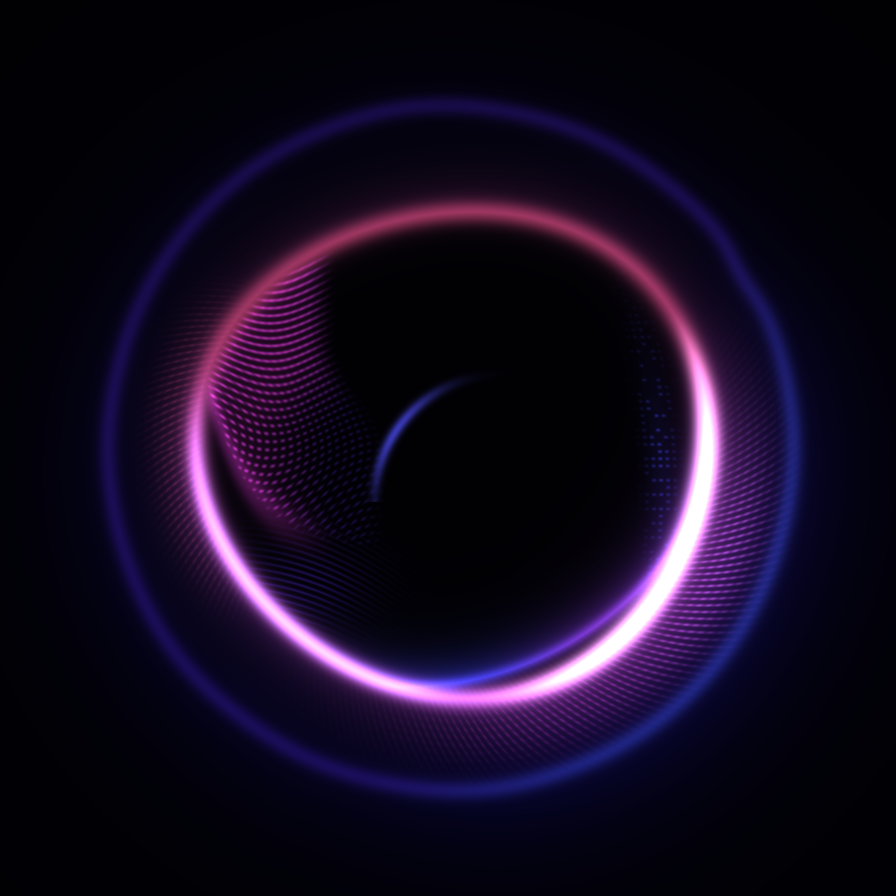
Reproduce this background procedurally as a WebGL 2 fragment shader.

```glsl
#version 300 es
precision highp float;

uniform vec2 u_resolution;
out vec4 fragColor;

// Layout, in canvas units
const vec2 RING_CENTER = vec2(0.509, 0.497);
const vec2 RING_RADII = vec2(0.285, 0.271);
const float RING_BEND = 0.007;
const vec2 SHELL_CENTER = vec2(0.503, 0.500);
const float SHELL_RADIUS = 0.382;
const vec2 CRESCENT_CENTER = vec2(0.452, 0.600);
const float CRESCENT_RADIUS = 0.367;
const vec2 WISP_CENTER = vec2(0.560, 0.440);
const float WISP_RADIUS = 0.142;
const float DOT_PITCH = 0.0088;
const float TAU = 6.2831853;

// Palette
const vec3 NIGHT = vec3(0.003, 0.001, 0.012);
const vec3 NAVY = vec3(0.012, 0.012, 0.115);
const vec3 INDIGO = vec3(0.10, 0.045, 0.27);
const vec3 STEEL = vec3(0.09, 0.14, 0.36);
const vec3 COPPER = vec3(0.50, 0.17, 0.25);
const vec3 ROSE = vec3(0.66, 0.27, 0.62);
const vec3 MAGENTA = vec3(0.48, 0.12, 0.46);
const vec3 LILAC = vec3(0.55, 0.50, 0.80);
const vec3 HOT = vec3(0.90, 0.78, 0.90);
const vec3 AZURE = vec3(0.20, 0.25, 0.95);

vec2 hash2(vec2 p) {
    p = vec2(dot(p, vec2(127.1, 311.7)), dot(p, vec2(269.5, 183.3)));
    return 2.0 * fract(sin(p) * 43758.55) - 1.0;
}

float gradientNoise(vec2 p) {
    vec2 i = floor(p), f = fract(p);
    vec2 u = f * f * (3.0 - 2.0 * f);
    float a = dot(hash2(i), f);
    float b = dot(hash2(i + vec2(1, 0)), f - vec2(1, 0));
    float c = dot(hash2(i + vec2(0, 1)), f - vec2(0, 1));
    float d = dot(hash2(i + 1.0), f - 1.0);
    return mix(mix(a, b, u.x), mix(c, d, u.x), u.y);
}

float gauss(float x, float width) {
    return exp(-x * x / (width * width));
}

// Exponential falloff with its own reach on each side of zero
float falloff(float d, float inner, float outer) {
    return exp(-abs(d) / (d < 0.0 ? inner : outer));
}

// Soft dots; stretch 1 joins them into continuous rows
float dots(vec2 q, float stretch) {
    vec2 wave = 0.5 + 0.5 * cos(TAU * q);
    return wave.y * wave.y * mix(wave.x, 1.0, stretch);
}

// Signed distance to the bent ellipse of the main ring
float ringDistance(vec2 p) {
    vec2 v = p - RING_CENTER;
    float bend = RING_BEND * cos(3.0 * (atan(v.y, v.x) - TAU / 8.0));
    return (length(v / RING_RADII) - 1.0) * RING_RADII.y - bend;
}

vec3 shell(vec2 p) {
    vec2 v = p - SHELL_CENTER;
    vec2 n = v / max(length(v), 1e-4);
    float d = length(v) - SHELL_RADIUS - 0.004 * gradientNoise(n * 2.5);
    d += 0.006 * gauss(length(n - vec2(0.86, 0.51)), 0.10);
    float lowRight = smoothstep(0.2, 1.0, dot(n, vec2(0.85, -0.53)));
    vec3 glow = NAVY * falloff(d, 0.10, 0.075) * (0.65 + 0.6 * lowRight - 0.3 * n.y);
    return glow + mix(INDIGO, STEEL, lowRight) * gauss(d, 0.011) * 0.8;
}

vec3 mainRing(vec2 n, float d) {
    float hot = smoothstep(0.45, 1.0, dot(n, vec2(0.88, -0.47)));
    float cool = smoothstep(0.45, 1.0, dot(n, vec2(-0.72, -0.69)));
    vec3 tint = mix(COPPER, ROSE, smoothstep(0.55, -0.35, n.y));
    vec3 col = tint * (0.75 * gauss(d, 0.013) + 0.42 * falloff(d, 0.012, 0.024));
    col += (HOT * hot * 1.2 + LILAC * cool) * gauss(d, 0.009 + 0.004 * hot);
    return col + ROSE * hot * 0.4 * falloff(d, 0.008, 0.03);
}

// Blue arc that splits from the ring along the bottom
vec3 crescent(vec2 p, float ringD) {
    float d = length(p - CRESCENT_CENTER) - CRESCENT_RADIUS;
    vec3 tint = mix(AZURE, vec3(0.50, 0.22, 0.85), smoothstep(0.5, 0.68, p.x));
    float inside = smoothstep(0.010, -0.008, ringD);
    return inside * tint * (0.55 * falloff(d, 0.024, 0.006) + 0.35 * gauss(d, 0.007));
}

// Folded sheet of dots at the left
vec3 dotSheet(vec2 p, float ringD) {
    float right = mix(0.365, 0.422, smoothstep(0.62, 0.50, p.y));
    float hem = 0.385 + 0.14 * exp(-(p.x - 0.245) / 0.05);
    float mask = smoothstep(0.0, -0.015, ringD) * smoothstep(right + 0.012, right - 0.025, p.x);
    float upper = smoothstep(0.50, 0.62, p.y);
    vec2 q = p + vec2(0.025 * sin(p.y * 22.0), 0.022 * sin(p.x * 26.0));
    q += 0.012 * gradientNoise(p * 9.0);
    float warmth = smoothstep(0.385, 0.26, p.x - 0.05 * upper);
    vec3 tint = mix(INDIGO * 0.8, MAGENTA, warmth);
    float fabric = dots(q / DOT_PITCH, upper * 0.8) + 0.22 * warmth;
    vec3 col = tint * fabric * smoothstep(hem - 0.006, hem + 0.012, p.y);
    col += MAGENTA * 0.6 * gauss(p.y - hem, 0.022) * warmth;
    // Fanned strands below the hem
    float strands = dots(vec2(0.0, (p.y + 1.8 * (p.x - 0.25) * (p.x - 0.25)) / 0.0075), 1.0);
    float fan = gauss(length((p - vec2(0.34, 0.35)) / vec2(1.5, 1.0)), 0.045);
    return mask * col + INDIGO * strands * fan * smoothstep(0.0, -0.02, ringD);
}

// Thin inner wisp and the speckled strip at the right
vec3 innerDetails(vec2 p) {
    vec2 v = p - WISP_CENTER;
    float along = atan(v.y, v.x) - 2.55;
    vec3 col = vec3(0.22, 0.22, 0.70) * gauss(length(v) - WISP_RADIUS, 0.006) * gauss(along, 0.48);
    float strip = p.x - 0.738 + 0.7 * (p.y - 0.45) * (p.y - 0.45);
    vec2 cell = vec2(strip, p.y) / 0.008;
    float speck = dots(cell, 0.0) * step(-0.1, hash2(floor(cell + 0.5)).x);
    float body = gauss(strip, 0.016) * gauss(p.y - 0.50, 0.115);
    return col + vec3(0.12, 0.13, 0.50) * body * (0.8 * speck + 0.15);
}

// Sheared dots and strands outside the ring
vec3 outerDots(vec2 n, float d) {
    float angle = atan(n.y, n.x);
    float rows = angle * 38.0 - d * 75.0 + 0.8 * gradientNoise(n * 4.0);
    float pattern = dots(vec2(d / DOT_PITCH, rows), 0.55);
    float rightSide = gauss(angle + 0.40, 0.42) * gauss(d - 0.045, 0.032);
    float bottom = gauss(angle + 1.15, 0.55) * gauss(d - 0.035, 0.035);
    float leftSide = smoothstep(0.75, 1.0, -n.x) * gauss(d - 0.025, 0.022);
    vec3 col = vec3(0.42, 0.18, 0.48) * rightSide + MAGENTA * 0.45 * bottom;
    return (col + COPPER * 0.35 * leftSide) * (pattern + 0.18);
}

void main() {
    float scale = min(u_resolution.x, u_resolution.y);
    vec2 p = (gl_FragCoord.xy - 0.5 * u_resolution) / scale + 0.5;
    vec2 v = p - RING_CENTER;
    vec2 n = v / max(length(v), 1e-4);
    float d = ringDistance(p);

    vec3 col = NIGHT + shell(p) * smoothstep(-0.03, 0.02, d);
    col += INDIGO * 0.25 * falloff(d, 0.015, 0.06);
    col += mainRing(n, d) + crescent(p, d);
    col += dotSheet(p, d) + innerDetails(p) + outerDots(n, d);
    fragColor = vec4(min(col, 1.0), 1.0);
}
```
